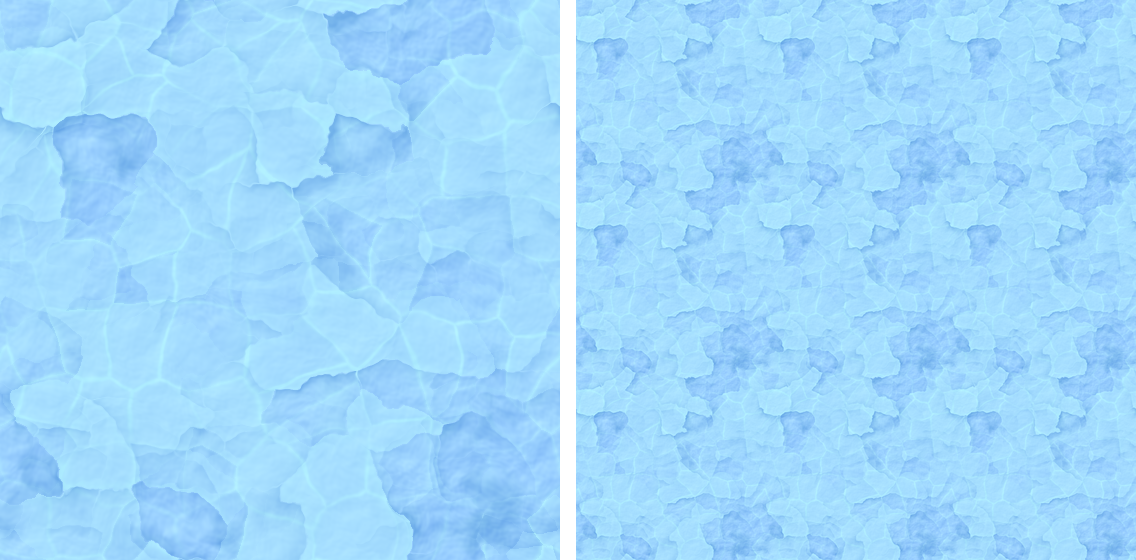
Left: one tile. Right: repeated 3 by 3.
Reproduce this texture procedurally as a Shadertoy shader.

```glsl
// Pale blue cracked ice: ragged plates and flakes at random heights, with
// shaded steps, dark pits in sunken hollows, and a net of bright veins.
// Every lattice wraps at the canvas border, so the texture tiles.

const vec3 FACE   = vec3(0.645, 0.865, 1.0);
const vec3 HOLLOW = vec3(0.605, 0.815, 1.0);
const vec3 RIM    = vec3(0.685, 0.93, 1.0);
const vec3 SHADOW = vec3(0.43, 0.68, 0.91);
const vec2  PLATE_COUNT   = vec2(7.0, 9.0);    // plates across and up
const vec2  FACET_COUNT   = vec2(9.0, 9.0);    // veined facets across and up
const vec2  FLAKE_COUNT   = vec2(13.0, 17.0);  // small chips across and up
const float HEIGHT_FREQ   = 3.0;               // size of the hollows
const float BEND          = 0.055;             // broad distortion
const float RAGGED        = 0.036;             // fine distortion of plates
const float EDGE_SOFTNESS = 0.003;
const float VEIN_WIDTH    = 0.006;
const float SHADOW_REACH  = 0.016;
const float RIM_REACH     = 0.008;
const float RELIEF        = 0.36;              // strength of the crumbled surface
const vec2  LIGHT_DIR     = vec2(-0.45, 0.89);

vec2 hash2(vec2 p) {
    vec3 q = fract(p.xyx * vec3(0.1031, 0.1030, 0.0973));
    q += dot(q, q.yzx + 33.33);
    return fract((q.xx + q.yz) * q.zy);
}

// Dot product of a wrapped lattice gradient with the offset from its corner
float corner(vec2 cell, vec2 offset, float period) {
    float angle = 6.2832 * hash2(mod(cell, period) + period * 1.7).x;
    return dot(vec2(cos(angle), sin(angle)), offset);
}

// Gradient noise with a whole number of lattice cells across the canvas
float noise(vec2 uv, float freq) {
    vec2 p = uv * freq, i = floor(p), f = p - i, e = vec2(1.0, 0.0);
    vec2 u = f * f * f * (f * (f * 6.0 - 15.0) + 10.0);
    float low = mix(corner(i, f, freq), corner(i + e, f - e, freq), u.x);
    float high = mix(corner(i + e.yx, f - e.yx, freq), corner(i + 1.0, f - 1.0, freq), u.x);
    return mix(low, high, u.y);
}

float fbm(vec2 uv, float freq) {
    float sum = 0.0, amp = 0.6;
    for (int k = 0; k < 4; k++, freq *= 2.0, amp *= 0.5) sum += amp * noise(uv, freq);
    return sum;
}

vec2 fbm2(vec2 uv, float freq) {
    return vec2(fbm(uv, freq), fbm(uv + vec2(0.37, 0.61), freq));
}

vec2 site(vec2 cell, vec2 count) {
    return cell + 0.05 + 0.9 * hash2(mod(cell, count) + count * 3.1);
}

// Height of a plate: a broad swell plus its own random offset
float plateHeight(vec2 cell, vec2 count) {
    float own = hash2(mod(cell, count) + count * 5.3 + 17.0).y - 0.5;
    return 0.7 * own + 0.95 * noise(site(cell, count) / count, HEIGHT_FREQ);
}

struct Plate { float border, height, shade, rim; };

// Voronoi plates; higher neighbours cast shade, lower ones bare a bright rim
Plate plates(vec2 uv, vec2 count) {
    vec2 p = uv * count, home = floor(p), nearest = home;
    float best = 1e3;
    for (int k = 0; k < 9; k++) {
        vec2 cell = home + vec2(k % 3 - 1, k / 3 - 1), r = site(cell, count) - p;
        if (dot(r, r) < best) { best = dot(r, r); nearest = cell; }
    }
    vec2 own = site(nearest, count) - p;
    Plate result = Plate(1.0, plateHeight(nearest, count), 0.0, 0.0);
    for (int k = 0; k < 25; k++) {
        if (k == 12) continue;
        vec2 cell = nearest + vec2(k % 5 - 2, k / 5 - 2), r = site(cell, count) - p;
        vec2 away = normalize(r - own);
        float d = max(dot(0.5 * (own + r), away), 0.0) / sqrt(count.x * count.y);
        float rise = plateHeight(cell, count) - result.height;
        float facing = 0.75 + 0.4 * dot(away, LIGHT_DIR);
        result.shade = max(result.shade, (rise - 0.08) * facing * exp(-d / SHADOW_REACH));
        result.rim = max(result.rim, -rise * exp(-d / RIM_REACH));
        result.border = min(result.border, d);
    }
    float inside = smoothstep(0.0, EDGE_SOFTNESS, result.border);
    result.shade *= inside;
    result.rim *= 0.4 + 0.6 * inside;
    return result;
}

void mainImage(out vec4 fragColor, in vec2 fragCoord) {
    vec2 uv = fragCoord / iResolution.xy;
    vec2 bent = uv + BEND * fbm2(uv, 4.0), crumble = RAGGED * fbm2(uv, 13.0);
    Plate slab = plates(bent + crumble, PLATE_COUNT);
    Plate facet = plates(bent + 0.15 * crumble, FACET_COUNT);
    Plate flake = plates(bent + 0.7 * crumble, FLAKE_COUNT);
    // Raised faces, soft hollows and slightly uneven facets
    float patchy = smoothstep(-0.22, 0.22, fbm(uv + 0.23, 6.0));
    float mottle = fbm(bent + crumble, 9.0);
    float level = slab.height + 0.25 * facet.height + 0.2 * flake.height + 0.35 * mottle;
    float raised = smoothstep(-0.35, 0.05, level);
    vec3 color = mix(HOLLOW, FACE, raised) + vec3(0.03, 0.03, 0.0) * facet.height;
    // Bright veins between facets and rims of high plates
    float vein = 0.75 * (1.0 - smoothstep(0.0, VEIN_WIDTH, facet.border));
    float light = vein + 0.3 * exp(-facet.border / 0.012);
    light *= mix(0.25, 1.0, patchy) * mix(0.4, 1.0, raised);
    light += 1.3 * slab.rim + 0.35 * facet.rim + 0.7 * flake.rim * (1.0 - patchy);
    color = mix(color, RIM, clamp(light, 0.0, 1.0));
    // Patchy shade under the steps and dark pits in the hollows
    float pit = smoothstep(0.06, 0.36, fbm(bent + crumble + 0.51, 6.0));
    float shade = 1.9 * slab.shade * mix(0.35, 1.1, patchy) * (1.0 + mottle);
    shade += (0.5 * facet.shade + 0.8 * flake.shade) * (1.0 - patchy);
    shade += pit * mix(0.75, 0.06, raised);
    color = mix(color, SHADOW, clamp(shade, 0.0, 0.85));
    // Crumbled relief, rougher in the hollows
    float relief = fbm(bent, 14.0) - fbm(bent + 0.006 * LIGHT_DIR, 14.0);
    color += RELIEF * relief * vec3(1.0, 0.9, 0.3) * mix(1.0, 0.45, raised);
    fragColor = vec4(clamp(color, 0.0, 1.0), 1.0);
}
```
